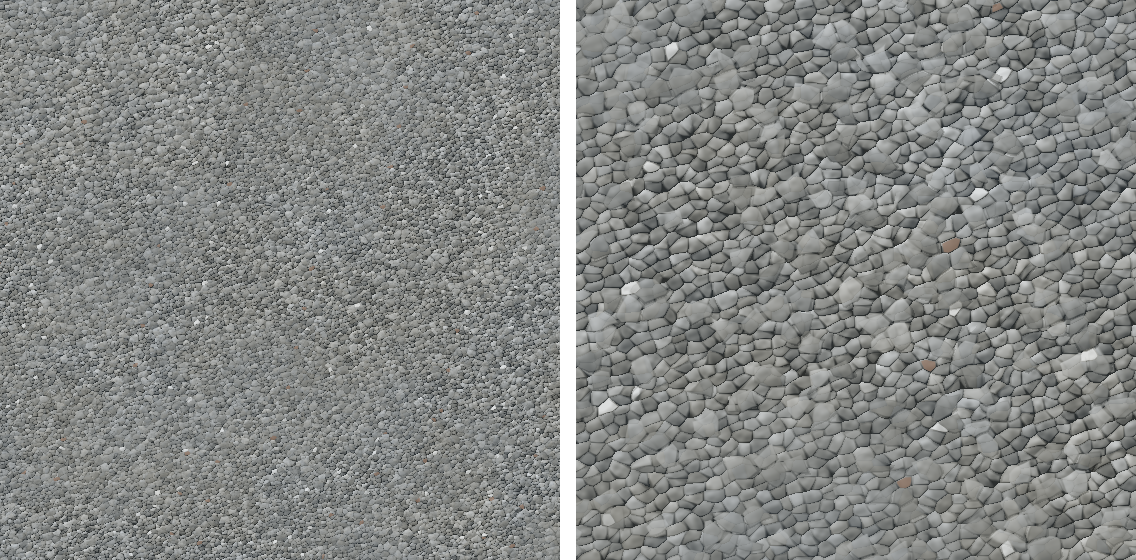
Left, the full canvas; right, a detail of the centre.
Give the GLSL for this texture, as a WebGL 1 fragment shader.

```glsl
precision highp float;

uniform vec2 u_resolution;

const vec3 DARK_GREY = vec3(0.255, 0.268, 0.268);
const vec3 MID_GREY = vec3(0.505, 0.513, 0.503);
const vec3 LIGHT_GREY = vec3(0.745, 0.755, 0.755);
const vec3 RUST = vec3(0.55, 0.40, 0.31);
const vec2 LIGHT = vec2(-0.20, 0.98);

float hash(vec2 p) {
    return fract(sin(dot(p, vec2(127.1, 311.7))) * 43758.5453);
}

vec2 hash2(vec2 p) {
    return vec2(hash(p), hash(p + 47.3));
}

float noise(vec2 p) {
    vec2 cell = floor(p);
    vec2 f = fract(p);
    f = f * f * (3.0 - 2.0 * f);
    float low = mix(hash(cell), hash(cell + vec2(1.0, 0.0)), f.x);
    float high = mix(hash(cell + vec2(0.0, 1.0)), hash(cell + 1.0), f.x);
    return mix(low, high, f.y);
}

float fbm(vec2 p) {
    float sum = 0.0;
    float amplitude = 0.5;
    for (int i = 0; i < 4; i++) {
        sum += amplitude * noise(p);
        p = p * 2.03 + 13.7;
        amplitude *= 0.5;
    }
    return sum / 0.9375;
}

// Turns and squashes space so that stones lie flat and rise to the right
vec2 layStones(vec2 p, float angle, float stretch) {
    float c = cos(angle);
    float s = sin(angle);
    return vec2(c * p.x + s * p.y, c * p.y - s * p.x) * vec2(1.0 / stretch, stretch);
}

// Nearest stone: offset from its centre, distance to its rim, random id
vec4 stoneCell(vec2 p) {
    vec2 base = floor(p);
    vec2 offset = vec2(0.0);
    float nearest = 8.0;
    float second = 8.0;
    float id = 0.0;
    for (int y = -1; y <= 1; y++) {
        for (int x = -1; x <= 1; x++) {
            vec2 cell = base + vec2(float(x), float(y));
            vec2 toPoint = p - cell - 0.08 - 0.84 * hash2(cell);
            float d = length(toPoint);
            if (d < nearest) {
                second = nearest;
                nearest = d;
                offset = toPoint;
                id = hash(cell + 91.7);
            } else {
                second = min(second, d);
            }
        }
    }
    return vec4(offset, second - nearest, id);
}

// Brightness of a domed stone, with a crevice that deepens on its shaded side
float shadeStone(vec4 stone, float tone, float toneRange, float rim) {
    float facing = dot(stone.xy, LIGHT);
    float gap = 1.0 - smoothstep(0.0, rim, stone.z);
    return (tone - 0.5) * toneRange + 0.17 * facing - gap * (0.18 - 0.22 * facing);
}

vec3 greyRamp(float value) {
    vec3 lower = mix(DARK_GREY, MID_GREY, (value - 0.26) / 0.25);
    vec3 upper = mix(MID_GREY, LIGHT_GREY, (value - 0.51) / 0.24);
    return value < 0.51 ? lower : upper;
}

void main() {
    vec2 uv = gl_FragCoord.xy / u_resolution;
    vec2 warp = vec2(noise(uv * 110.0), noise(uv * 110.0 + 31.0)) - 0.5;
    vec2 p = uv + warp * 0.003;

    // Broad patches: coarse gravel near the top, worn and finer areas elsewhere
    float patches = fbm(uv * 4.0 + 5.0);
    float coarseBand = smoothstep(0.70, 0.82, uv.y + 0.12 * (patches - 0.5));
    float coverage = clamp(0.22 + 0.34 * coarseBand + 0.9 * (patches - 0.5), 0.06, 0.75);
    float relief = mix(0.78, 1.12, smoothstep(0.32, 0.58, fbm(uv * 6.0 + 21.0)));

    // Fine chippings with loose grit
    vec4 chip = stoneCell(layStones(p, 0.33, 1.20) * 132.0);
    float grit = noise(layStones(uv, 0.33, 1.15) * 290.0) - 0.5;
    float value = shadeStone(chip, chip.w, 0.20, 0.26) + 0.17 * grit;

    // Larger stones set among the chippings
    vec4 stone = stoneCell(layStones(p, 0.28, 1.12) * 78.0 + 9.0);
    float present = step(stone.w, coverage);
    float face = smoothstep(0.03, 0.16, stone.z) * present;
    float stoneTone = fract(stone.w * 37.0);
    float stoneValue = shadeStone(stone, stoneTone, 0.16, 0.22) + 0.04 + 0.09 * grit;
    value = mix(value, stoneValue, face * 0.88);
    float shaded = smoothstep(0.05, 0.4, -dot(stone.xy, LIGHT));
    value -= present * shaded * (1.0 - smoothstep(0.0, 0.16, stone.z)) * 0.10;

    value = 0.55 + value * relief + 0.05 * (fbm(uv * 9.0) - 0.5);

    // Rare pale chips, faint mineral tint and rust
    float paleChip = step(0.988, chip.w) * smoothstep(0.06, 0.22, chip.z);
    vec3 color = greyRamp(clamp(value + 0.15 * paleChip, 0.17, 0.86));
    color += vec3(0.012, 0.002, -0.014) * (fract(chip.w * 53.0) + noise(uv * 14.0) - 1.0);
    float rusty = step(0.996, fract(chip.w * 71.0)) * smoothstep(0.05, 0.22, chip.z);
    color = mix(color, RUST, 0.55 * rusty);

    gl_FragColor = vec4(color, 1.0);
}
```
